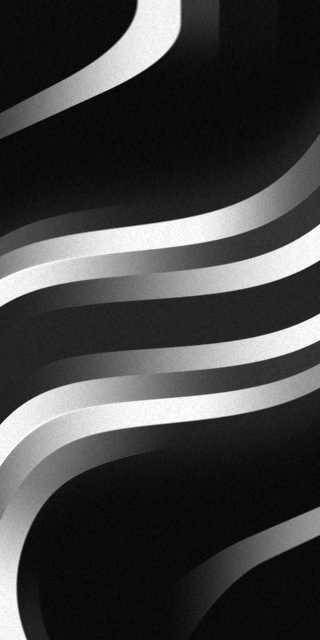
Write a WebGL 1 fragment shader that draws this background.

```glsl
precision highp float;
uniform vec2 u_resolution;

// Antialiased step: 1 where d is positive
float cover(float d, float softness) {
    float w = softness / u_resolution.x;
    return smoothstep(-w, w, d);
}

// Flowing edge: sloped middle, dropping at the left and rising at the right
float wave(float x, float middle, float slope, float drop, float rise) {
    return middle - slope * (x - 0.5) + drop * pow(1.0 - x, 8.0) - rise * pow(x, 6.0);
}

// Vertical line bending smoothly into a diagonal
float bend(float y, float side, float slope, float foot) {
    float diagonal = slope * (foot - y);
    float h = max(0.24 - abs(side - diagonal), 0.0) / 0.24;
    return min(side, diagonal) - h * h * 0.06;
}

float grain(vec2 cell) {
    return fract(sin(dot(cell, vec2(12.99, 78.23))) * 43758.5) - 0.5;
}

// Thin light catching the lip of a fold
float lip(float d, float x) {
    return 0.16 * exp(-abs(d) * 300.0) * (1.0 - smoothstep(0.15, 0.45, x));
}

void main() {
    vec2 uv = gl_FragCoord.xy / u_resolution;
    float x = uv.x;
    float y = 2.0 * (1.0 - uv.y); // measured downward, two widths tall

    // Tones running along the folds
    float fadeOut = mix(0.96, 0.2, smoothstep(0.0, 0.8, x));
    float fadeIn = mix(0.13, 0.97, smoothstep(0.0, 1.0, x));
    float crest = 0.97 * smoothstep(-0.45, 0.45, x);
    float dusk = smoothstep(0.6, 1.0, x);

    // Dark ground with a glow above the first fold
    float top = y - wave(x, 0.698, 0.104, 0.052, 0.229);
    float glow = top / 0.12;
    float tone = 0.04 + 0.09 * exp(-glow * glow);

    // Upper ribbon and its shadow folds
    float inner = bend(y, 0.43, 1.9, 0.354);
    float outer = bend(y, 0.565, 2.2, 0.435);
    float shadow = bend(y, 0.685, 2.3, 0.534);
    float haze = 1.0 - smoothstep(0.0, 0.3, y);
    tone += 0.025 * haze * cover(bend(y, 0.87, 2.4, 0.7) - x, 2.0);
    tone = mix(tone, 0.045 + 0.16 * haze, haze * cover(shadow - x, 2.0));
    tone = mix(tone, mix(0.22, 0.95, smoothstep(-0.1, 0.5, x)), cover(outer - x, 2.0));
    tone = mix(tone, 0.045, cover(inner - x, 2.0));

    // Upper folds, each painted over the one above
    float veil = 1.0 - smoothstep(0.0, 0.6, x);
    float d = y - wave(x, 0.625, 0.117, 0.06, 0.26);
    tone = mix(tone, 0.13 + 0.17 * veil, veil * cover(d, 1.0));
    tone = mix(tone, crest * (1.0 - 0.66 * dusk), cover(top, 1.2));
    d = y - wave(x, 0.779, 0.078, 0.057, 0.161);
    tone = mix(tone, fadeOut, cover(d, 1.0)) + lip(d, x);
    d = y - wave(x, 0.854, 0.065, 0.073, 0.122);
    tone = mix(tone, fadeIn, cover(d, 1.0));
    d = y - wave(x, 0.935, 0.052, 0.078, 0.096);
    tone = mix(tone, 0.14, cover(d, 1.0));

    // Lower folds
    d = y - wave(x, 1.089, 0.047, 0.112, 0.086);
    tone = mix(tone, fadeIn, cover(d, 1.0));
    d = y - wave(x, 1.167, 0.052, 0.135, 0.078);
    tone = mix(tone, fadeOut, cover(d, 1.0));
    d = y - wave(x, 1.247, 0.057, 0.182, 0.083);
    tone = mix(tone, crest * (1.0 - 0.4 * dusk), cover(d, 1.0)) + lip(d, x);

    // Ground below, with a bright fold turning down the left side
    d = y - wave(x, 1.326, 0.073, 0.266, 0.078);
    float ground = 0.04 + 0.09 * exp(-d * d / 0.016);
    float k = (1.836 - y) / 0.391;
    float turn = 0.052 + 0.182 * k * k + 0.104 * pow(k * k, 4.0);
    float sheen = 0.35 * (1.0 - smoothstep(0.1, 0.6, x)) + 0.57 * smoothstep(1.46, 1.88, y);
    float low = ground + 0.09 * smoothstep(1.72, 2.0, y) * cover(turn + 0.07 - x, 2.0);
    low = mix(low, ground + sheen, cover(turn - x, 1.5));

    // Lower right ribbon fading into the dark
    float upperBend = max(0.78 - x, 0.0);
    float lowerBend = max(0.833 - x, 0.0);
    float upper = 1.583 + 0.43 * (1.0 - x) + 0.845 * upperBend * upperBend;
    float lower = 1.672 + 0.47 * (1.0 - x) + 2.15 * lowerBend * lowerBend;
    float ribbon = cover(y - upper, 1.2) * cover(lower - y, 1.5);
    low += 0.56 * smoothstep(0.5, 1.05, x) * ribbon;
    tone = mix(tone, low, cover(d, 1.2));

    // Fine film grain
    tone += grain(floor(uv * vec2(256.0, 512.0))) * (0.03 + 0.03 * tone);
    gl_FragColor = vec4(vec3(clamp(tone, 0.0, 1.0)), 1.0);
}
```
